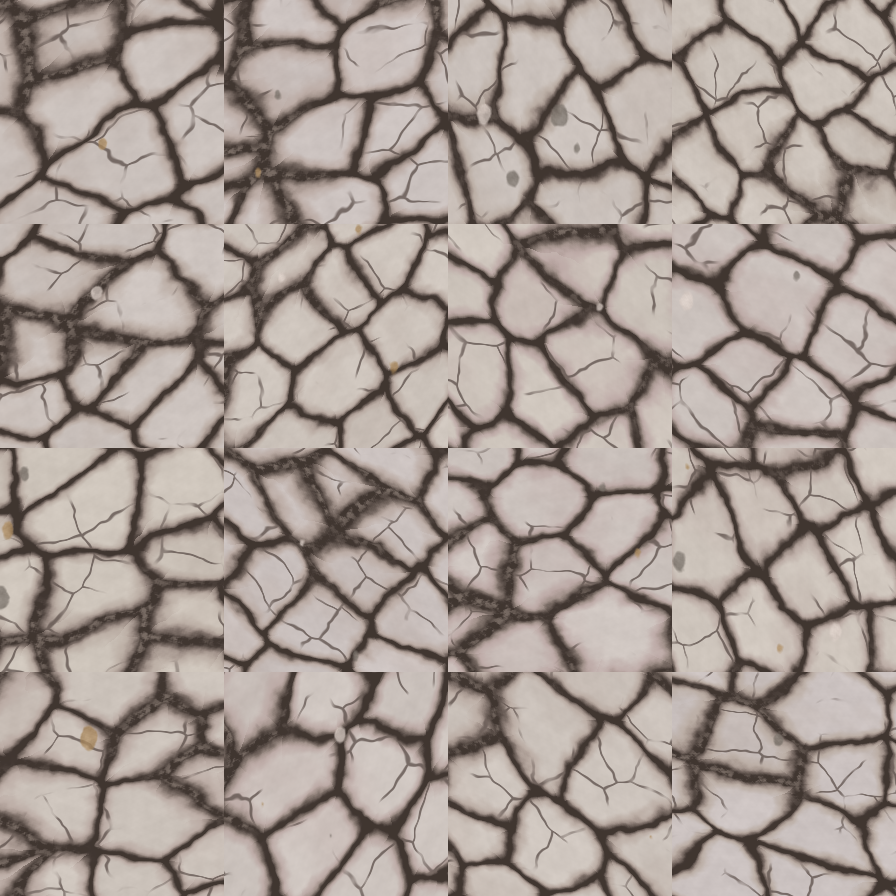
A WebGL 1 fragment shader for this texture:

```glsl
precision highp float;
// Four by four grid of square patches of cracked, peeling pale paint, each patch different.

uniform vec2 u_resolution;

vec2 hash2(vec2 p) {
  return fract(sin(vec2(dot(p, vec2(127.1, 311.7)), dot(p, vec2(269.5, 183.3)))) * 43758.55);
}

mat2 rotation(float a) {
  return mat2(cos(a), sin(a), -sin(a), cos(a));
}

// Layered sines, roughly -1 to 1
float waves(vec2 p) {
  float sum = 0.0, amp = 0.55;
  for (int i = 0; i < 5; i++) {
    p = rotation(1.1) * p * 1.8 + 1.7;
    sum += amp * sin(p.x + 1.4 * sin(p.y));
    amp *= 0.6;
  }
  return sum;
}

// Cellular borders: x = distance to the crack, y = cell value, z = how far the edge faces down
vec3 cracks(vec2 p, float rounding) {
  vec2 base = floor(p), f = p - base, nearCell = vec2(0.0), nearPoint = vec2(0.0);
  float nearest = 8.0;
  for (int j = -1; j <= 1; j++) {
    for (int i = -1; i <= 1; i++) {
      vec2 cell = vec2(float(i), float(j));
      vec2 r = cell + 0.1 + 0.8 * hash2(base + cell) - f;
      if (dot(r, r) < nearest) {
        nearest = dot(r, r);
        nearPoint = r;
        nearCell = cell;
      }
    }
  }
  float border = 8.0, closest = 8.0, facing = 0.0;
  for (int j = -2; j <= 2; j++) {
    for (int i = -2; i <= 2; i++) {
      vec2 cell = nearCell + vec2(float(i), float(j));
      vec2 r = cell + 0.1 + 0.8 * hash2(base + cell) - f;
      vec2 across = r - nearPoint;
      if (dot(across, across) > 0.0001) {
        vec2 normal = normalize(across);
        float d = dot(0.5 * (r + nearPoint), normal);
        if (d < closest) {
          closest = d;
          facing = dot(normal, vec2(0.5, -0.86));
        }
        float h = max(rounding - abs(border - d), 0.0) / rounding;
        border = min(border, d) - 0.25 * h * h * rounding;
      }
    }
  }
  return vec3(border, hash2(base + nearCell + 7.3).x, facing);
}

void main() {
  vec2 uv = gl_FragCoord.xy / u_resolution * 4.0;
  vec2 tile = floor(uv), local = fract(uv);
  vec2 seed = hash2(tile + 3.1), seed2 = hash2(tile + 21.7);

  // Each patch has its own turn, stretch, scale and place in the crack field
  vec2 p = rotation(6.28 * seed.x) * (local - 0.5);
  p *= vec2(0.88, 1.15) * mix(2.5, 3.3, seed.y);
  p += 40.0 * seed2;
  float pixel = 12.0 / u_resolution.y;

  vec2 warp = vec2(waves(p * 1.4), waves(p * 1.4 + 11.0));
  vec3 crack = cracks(p + 0.09 * warp, 0.09);
  float grit = waves(p * 13.0 + 5.0);
  float wide = smoothstep(0.0, 0.9, waves(p * 0.55 + 20.0));
  float width = mix(0.75, 1.55, wide) + 0.2 * waves(p * 2.5);
  float edge = crack.x / width + 0.009 * grit;
  edge -= 0.022 * crack.z * smoothstep(0.01, 0.05, edge);

  // Paint face, tinted cream, pink or cool grey by patch
  vec3 face = mix(vec3(0.81, 0.775, 0.735), vec3(0.79, 0.755, 0.755), seed2.x);
  vec3 blush = mix(vec3(0.73, 0.68, 0.64), vec3(0.74, 0.66, 0.65), seed2.y);
  face = mix(face, blush, 0.3 * smoothstep(-0.1, 0.9, waves(p * 0.9 + 31.0)));
  face += 0.03 * (crack.y - 0.5) + 0.012 * waves(p * 5.0) + 0.008 * grit;

  // Crack bed, shadowed shoulder and blushing rim
  vec3 bed = mix(vec3(0.25, 0.21, 0.19), vec3(0.47, 0.42, 0.39),
                 wide * smoothstep(-0.4, 0.8, grit) * (1.0 - smoothstep(0.01, 0.05, edge)));
  vec3 color = mix(bed, vec3(0.41, 0.36, 0.335), smoothstep(0.02, 0.045 + pixel, edge));
  color = mix(color, vec3(0.61, 0.55, 0.52), smoothstep(0.045, 0.085 + pixel, edge));
  color = mix(color, blush, smoothstep(0.07, 0.14, edge));
  color = mix(color, face, smoothstep(0.10, 0.25, edge));

  // Broken hairlines across the paint
  float hair = cracks(p * 1.45 + 0.14 * warp + 60.0, 0.01).x;
  float broken = smoothstep(-0.15, 0.45, waves(p * 1.3 + 9.0)) * smoothstep(0.03, 0.1, edge);
  color = mix(color, vec3(0.38, 0.33, 0.31),
              0.8 * broken * (1.0 - smoothstep(0.008, 0.022 + pixel, hair)));

  // Scattered grey stains, ochre flakes and pale chips
  for (int i = 0; i < 5; i++) {
    vec2 spot = hash2(tile * 3.0 + float(i) * 5.7);
    vec2 kind = hash2(spot * 91.0 + 2.0);
    float size = mix(0.012, 0.05, kind.y * kind.y);
    float d = length((local - spot) * vec2(1.25, 0.85)) + 0.012 * waves(p * 4.0);
    float cover = step(kind.x, 0.38) * (1.0 - smoothstep(size - 0.008, size + 0.008, d));
    vec3 stain = kind.x < 0.22 ? vec3(0.47, 0.44, 0.41)
               : kind.x < 0.30 ? vec3(0.66, 0.53, 0.36) : vec3(0.86, 0.81, 0.78);
    color = mix(color, stain + 0.04 * grit, 0.75 * cover);
  }
  gl_FragColor = vec4(color, 1.0);
}
```
